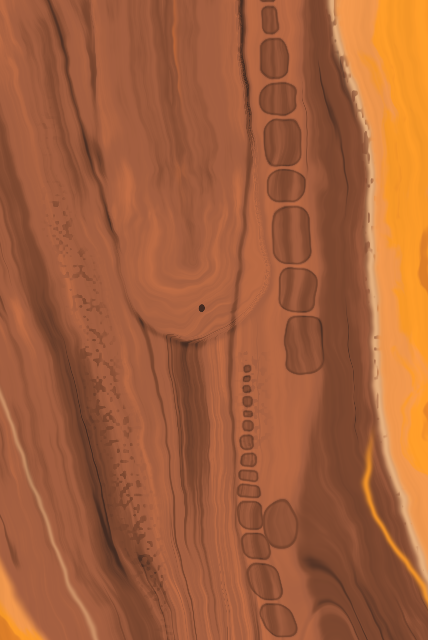
This texture is drawn by a Shadertoy shader. Its source:

```glsl
// Marbled brown wood-like paint: flowing bands, a rounded lobe, chains of cells and an amber edge.
const vec3 DEEP  = vec3(0.27, 0.17, 0.13);
const vec3 DARK  = vec3(0.49, 0.28, 0.185);
const vec3 MID   = vec3(0.64, 0.37, 0.25);
const vec3 LIGHT = vec3(0.76, 0.43, 0.27);
const vec3 TAN   = vec3(0.94, 0.59, 0.30);
const vec3 AMBER = vec3(0.98, 0.60, 0.16);
const vec3 CREAM = vec3(0.91, 0.70, 0.50);
const float LEFT_SLANT = 0.30;
const float LOBE_RADIUS = 0.118;
const float CELL_GAP = 0.005;
const float BROAD_CONTRAST = 1.3;
const float FINE_CONTRAST = 0.85;

float hash(vec2 p) { return fract(sin(dot(p, vec2(127.1, 311.7))) * 43758.55); }

float noise(vec2 p) {
    vec2 i = floor(p), f = fract(p);
    f = f * f * (3.0 - 2.0 * f);
    return mix(mix(hash(i), hash(i + vec2(1, 0)), f.x),
               mix(hash(i + vec2(0, 1)), hash(i + vec2(1, 1)), f.x), f.y);
}

float fbm(vec2 p) {
    float sum = 0.0, amp = 0.5;
    for (int i = 0; i < 5; i++) {
        sum += amp * noise(p);
        p = mat2(1.6, 0.3, -0.3, 1.6) * p * 1.2 + 7.3;
        amp *= 0.5;
    }
    return sum / 0.97;
}

float band(float x, float centre, float width) {
    float d = (x - centre) / width;
    return exp(-d * d);
}

// Signed distance to a column of rounded cells that widen downwards
float chain(vec2 p, vec2 span, vec2 widths, float grow, vec2 axis, vec2 aspect, float seed) {
    float d = 1.0, y = span.x;
    for (int i = 0; i < 26; i++) {
        if (y > span.y) break;
        float w = mix(widths.x, widths.y, smoothstep(span.x, span.x + grow, y));
        float h = w * mix(aspect.x, aspect.y, hash(vec2(float(i), seed)));
        float r = 0.75 * min(w, h);
        vec2 q = abs(p - vec2(axis.x + axis.y * (y + h), y + h)) - vec2(w, h) + r;
        d = min(d, length(max(q, 0.0)) + min(max(q.x, q.y), 0.0) - r);
        y += 2.0 * h + CELL_GAP;
    }
    return d;
}

vec3 woodTone(float t) {
    vec3 c = mix(DEEP, DARK, smoothstep(-0.7, 0.05, t));
    c = mix(c, MID, smoothstep(0.0, 0.5, t));
    return mix(c, LIGHT, smoothstep(0.5, 1.0, t));
}

void mainImage(out vec4 fragColor, in vec2 fragCoord) {
    // x runs right and y runs down, both in canvas heights
    vec2 p = vec2(fragCoord.x, iResolution.y - fragCoord.y) / iResolution.y;
    float aa = 1.2 / iResolution.y;
    vec2 wobble = vec2(fbm(p * 5.0), fbm(p * 5.0 + 31.0)) - 0.5;
    vec2 ripple = vec2(noise(p * 45.0), noise(p * 45.0 + 17.0)) - 0.5;
    vec2 w = p + 0.035 * wobble + 0.004 * ripple;
    float v = w.y;

    // Stream coordinate: slanted on the left, following the amber edge on the right
    float edge = 0.514 + 0.06 * smoothstep(0.0, 0.3, v) + 0.45 * pow(max(v - 0.55, 0.0), 1.6);
    float stream = w.x - LEFT_SLANT * v * (1.0 - smoothstep(0.24, 0.42, w.x));
    stream -= (edge - 0.57) * smoothstep(0.42, 0.55, w.x);

    // Hanging lobe with nested U-shaped contours
    float lobeDist = length(vec2(w.x - 0.25 - 0.13 * min(v, 0.42), max(v - 0.415, 0.0)));
    float lobe = 1.0 - smoothstep(-0.006, 0.006, lobeDist - LOBE_RADIUS);
    float s = mix(stream, lobeDist * 0.8 + 0.25 * wobble.x * p.y, lobe);

    // Bands and hairlines along the streams
    float broad = fbm(vec2(s * 17.0, v * 1.3) + 0.8 * wobble);
    float fine = fbm(vec2(s * 85.0, v * 4.0) + 2.0 * wobble);
    float t = 0.57 + BROAD_CONTRAST * (broad - 0.5) + FINE_CONTRAST * (fine - 0.5);
    float hair = abs(noise(vec2(s * 55.0, v * 1.7 + 9.0)) - 0.5);
    float hairMask = smoothstep(0.4, 0.65, noise(vec2(s * 20.0, v * 5.0)));
    t -= 0.4 * (1.0 - smoothstep(0.0, 0.07, hair)) * hairMask * (1.0 - 0.6 * lobe);
    float left = (1.0 - lobe) * (1.0 - smoothstep(0.3, 0.36, w.x));
    t += left * (0.25 * band(stream, 0.0, 0.03) - 0.45 * band(stream, -0.08, 0.028));
    t -= left * 0.65 * band(stream, 0.068, 0.004);
    t += 0.14 * lobe - 0.35 * band(lobeDist, LOBE_RADIUS + 0.006, 0.006);
    float wedge = smoothstep(0.045, 0.015, abs(w.x - 0.29 - 0.1 * (v - 0.5)) + 0.06 * max(v - 0.6, 0.0));
    t -= 0.5 * wedge * (1.0 - lobe) * smoothstep(0.5, 0.54, v) * (1.0 - 0.6 * smoothstep(0.65, 0.95, v));

    // Smooth column holding the cells, with a dark streaked flank
    float colLeft = 0.385 + 0.012 * sin(v * 8.0 - 0.3);
    float colRight = 0.482 + 0.018 * cos((v - 0.45) * 9.0);
    float column = smoothstep(colLeft - 0.004, colLeft + 0.004, w.x) * smoothstep(colRight + 0.008, colRight - 0.008, w.x);
    t = mix(t, 0.76 + 0.3 * (t - 0.5), column * 0.85);
    t -= 0.6 * band(w.x, colLeft - 0.006, 0.005);
    t -= 0.42 * smoothstep(colRight, colRight + 0.02, w.x) * smoothstep(0.2, 0.6, fine + 0.2 * v);

    // Cells: streaked brown fill and a darker rim
    vec2 c = p + 0.012 * wobble + 0.005 * ripple;
    float cells = chain(c, vec2(-0.01, 0.53), vec2(0.012, 0.029), 0.14, vec2(0.419, 0.105), vec2(0.6, 2.0), 3.0);
    vec2 bent = c - vec2(0.6 * pow(max(c.y - 0.7, 0.0), 2.0), 0.0);
    cells = min(cells, chain(bent, vec2(0.57, 1.0), vec2(0.006, 0.026), 0.36, vec2(0.388, 0.0), vec2(0.6, 1.2), 8.0));
    cells = min(cells, (length((c - vec2(0.441, 0.82)) / vec2(0.027, 0.038)) - 1.0) * 0.028);
    float cellFill = 1.0 - smoothstep(-aa, aa, cells);
    t = mix(t, 0.2 + 0.9 * (fine - 0.5) + 0.4 * (broad - 0.5), cellFill);
    t -= 0.4 * band(cells, -0.001, 0.0018);

    // Granular patches and a small pit
    float grain = smoothstep(0.55, 0.75, noise(p * 190.0)) * smoothstep(0.48, 0.62, fbm(p * vec2(9.0, 5.0) + 4.0));
    t -= 0.35 * grain * (band(stream, -0.02, 0.03) * left + 0.6 * band(w.x, 0.40, 0.02) * step(0.55, v));
    t -= 2.0 * (1.0 - smoothstep(0.004, 0.006, length(p - vec2(0.314, 0.481) + 0.004 * ripple)));
    vec3 col = woodTone(t);

    // Orange and cream threads
    float thread = band(w.x, 0.265 + 0.07 * v, 0.007) * smoothstep(0.38, 0.1, v) * smoothstep(0.3, 0.6, fine);
    col = mix(col, vec3(0.82, 0.42, 0.19), 0.8 * thread);
    col = mix(col, CREAM, 0.55 * band(w.x, 0.38 * (v - 0.625), 0.004));
    float branch = band(w.x, edge - 0.024 + 0.02 * sin(v * 22.0), 0.005) * smoothstep(0.66, 0.74, v);
    col = mix(col, AMBER, 0.9 * branch);

    // Amber margin at the right and in the lower left corner
    float inside = w.x - edge;
    float corner = 0.62 * (v - 0.87) - w.x;
    float marble = fbm(vec2(max(inside, corner) * 22.0, v * 3.5) + 3.0 * wobble);
    vec3 amber = mix(TAN, AMBER, smoothstep(0.42, 0.56, marble + 1.8 * max(inside, corner) - 0.04));
    amber = mix(amber, vec3(0.80, 0.43, 0.16), 0.6 * smoothstep(0.58, 0.72, marble));
    amber *= 0.94 + 0.12 * fine;
    col = mix(col, amber, max(smoothstep(0.004, 0.014, inside), smoothstep(-0.008, 0.012, corner)));
    float flecks = smoothstep(0.3, 0.55, noise(p * vec2(210.0, 110.0)) + 0.5 * v);
    col = mix(col, CREAM, band(inside, 0.006, 0.007) * (0.35 + 0.6 * flecks));

    fragColor = vec4(clamp(col, 0.0, 1.0), 1.0);
}
```
